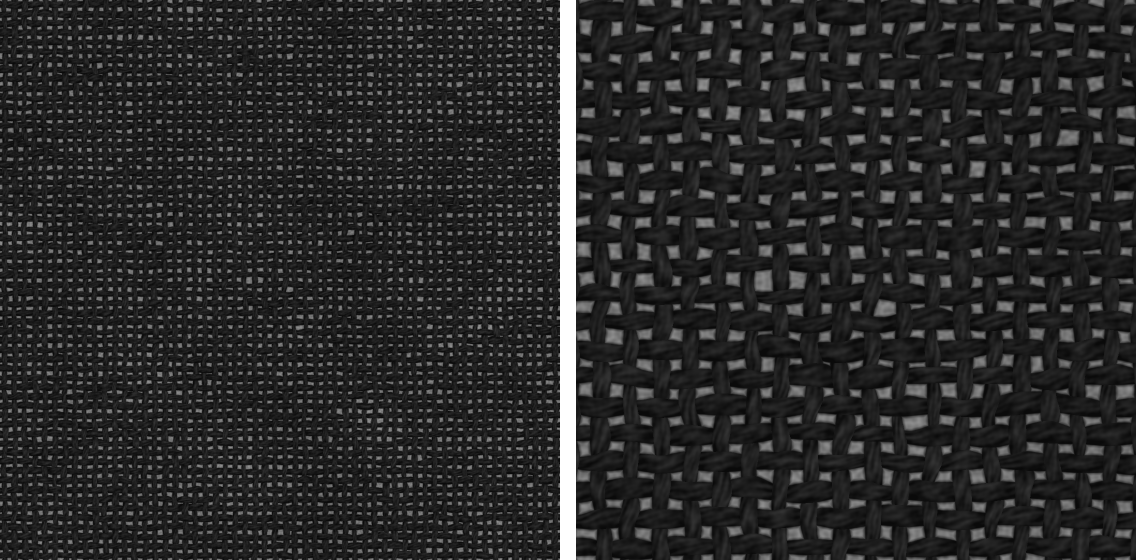
Left: the whole. Right: its middle third, enlarged.
Give the GLSL for this texture, as a WebGL 2 fragment shader.

```glsl
#version 300 es
precision highp float;
// Coarse plain weave of black slubby yarn over a grey backing, 56 by 60 threads.
uniform vec2 u_resolution;
out vec4 outColor;

const float PI = 3.14159265;
const vec2 THREADS = vec2(56.0, 60.0); // even counts keep the weave seamless

float hash(vec2 p) {
  vec3 q = fract(p.xyx * vec3(0.1031, 0.1030, 0.0973));
  q += dot(q, q.yzx + 33.33);
  return fract((q.x + q.y) * q.z);
}

float corner(vec2 cell, vec2 offset, vec2 f, vec2 period) {
  float angle = 2.0 * PI * hash(mod(cell + offset, period) + 7.0);
  return dot(vec2(cos(angle), sin(angle)), f - offset);
}

// Gradient noise that wraps after a whole number of cells
float noise(vec2 p, vec2 period) {
  vec2 cell = floor(p), f = fract(p);
  vec2 u = f * f * f * (f * (f * 6.0 - 15.0) + 10.0);
  float low = mix(corner(cell, vec2(0, 0), f, period), corner(cell, vec2(1, 0), f, period), u.x);
  float high = mix(corner(cell, vec2(0, 1), f, period), corner(cell, vec2(1, 1), f, period), u.x);
  return 1.4 * mix(low, high, u.y);
}

// One yarn: q is (along, across); returns height, tone and distance to its edge
vec3 yarn(vec2 q, float id, vec2 count, float radius, float side) {
  float lane = id * 2.0 + 0.5;
  vec2 period = vec2(count.x, count.y * 2.0);
  float over = side * cos(PI * id) * cos(PI * (q.x - 0.5));

  // Wandering centre line and uneven thickness
  float drift = noise(vec2(q.x * 0.5, lane + 10.0), period * vec2(0.5, 1.0));
  float slub = noise(vec2(q.x * 0.25, lane + 24.0), period * vec2(0.25, 1.0));
  float lump = noise(vec2(q.x, lane + 38.0), period);
  float r = radius * (1.0 + 0.1 * over + 0.28 * slub + 0.24 * lump);
  float d = (q.y - id - 0.5 - 0.16 * drift - 0.08 * lump) / r;

  // Twisted strands and rounded shading
  float twist = noise(vec2(q.x * 2.0 - d * 1.1, lane + d * 1.4), period * vec2(2.0, 1.0));
  float body = sqrt(max(0.0, 1.0 - d * d));
  float tone = 0.052 + 0.045 * body + 0.026 * over + 0.018 * d + 0.075 * twist;
  return vec3(0.5 * over + 0.6 * body, tone, (abs(d) - 1.0) * r);
}

float cloth(vec2 uv) {
  vec2 p = uv * THREADS;
  vec2 cell = floor(p);
  float height = -9.0, tone = 0.0, gap = 1.0;

  // Nearest yarns in both directions; the highest one shows
  for (int k = -1; k <= 1; k++) {
    vec2 id = cell + float(k);
    vec3 weft = yarn(p, id.y, THREADS, 0.31, 1.0);
    vec3 warp = yarn(p.yx, id.x, THREADS.yx, 0.25, -1.0);
    warp.y += 0.02;
    if (weft.z < 0.0 && weft.x > height) { height = weft.x; tone = weft.y; }
    if (warp.z < 0.0 && warp.x > height) { height = warp.x; tone = warp.y; }
    gap = min(gap, min(weft.z, warp.z));
  }

  // Fuzzy backing, shaded close to the yarns
  float grain = noise(p * 5.0, THREADS * 5.0);
  float backing = mix(0.2, 0.48, smoothstep(-0.02, 0.13, gap)) + 0.09 * grain;
  float thread = max(tone + 0.025 * grain, 0.04);
  float patchy = 1.0 + 0.12 * noise(uv * 6.0, vec2(6.0));
  return mix(thread, backing, smoothstep(-0.02, 0.03, gap)) * patchy;
}

void main() {
  // Four samples per pixel smooth the edges
  float shade = 0.0;
  for (int i = 0; i < 4; i++) {
    vec2 offset = vec2(i % 2, i / 2) * 0.5 - 0.25;
    shade += 0.25 * cloth((gl_FragCoord.xy + offset) / u_resolution);
  }
  outColor = vec4(vec3(shade), 1.0);
}
```
